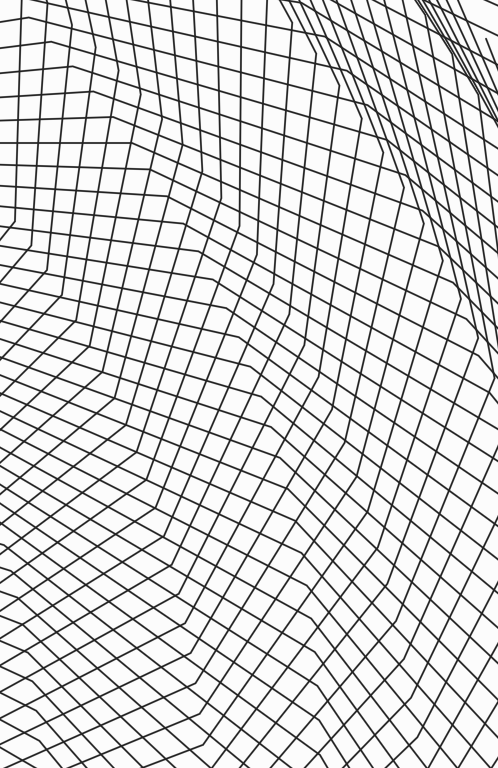
Write a WebGL 1 fragment shader that draws this pattern.

```glsl
precision highp float;

uniform vec2 u_resolution;

// Lengths are in units of 1/768 of the canvas height, y pointing down.
const float UNITS = 768.0;
const float HALF_WIDTH = 0.9;
const float SOFTNESS = 0.75;
const float TURN = 1.8;            // degrees gained from one line to the next
const float FIRST_STEEP = -3.0;
const float FIRST_FLAT = -14.0;
const int STEEP_COUNT = 32;
const int FLAT_COUNT = 46;
const vec3 PAPER = vec3(0.99);
const vec3 INK = vec3(0.13);

vec2 heading(float degrees) {
  float a = radians(degrees);
  return vec2(cos(a), sin(a));
}

vec2 upward(float lean) {
  return heading(lean - 90.0);
}

float segmentDistance(vec2 p, vec2 a, vec2 b) {
  vec2 ab = b - a;
  vec2 ap = p - a;
  return length(ap - ab * clamp(dot(ap, ab) / dot(ab, ab), 0.0, 1.0));
}

// Point on a parabolic crease
vec2 crease(vec2 start, vec2 stepSize, vec2 bend, float n) {
  return start + n * (stepSize + n * bend);
}

// Bent line running from the top to the lower left
float steepLine(vec2 p, float n) {
  float turn = TURN * n;
  vec2 knee = crease(vec2(72.0, 25.0), vec2(24.1, 22.0), vec2(-0.395, 0.39), n);
  vec2 ankle = crease(vec2(47.0, 270.0), vec2(15.3, 24.7), vec2(-0.36, 0.19), n);
  vec2 foot = ankle + 420.0 * heading(132.0 + 1.6 * n);
  vec2 hip = knee + 262.0 * upward(turn - 13.9);
  vec2 shoulder = hip + 370.0 * upward(turn - 46.8);
  vec2 tip = shoulder + 300.0 * upward(turn - 70.0);

  float d = segmentDistance(p, foot, ankle);
  d = min(d, segmentDistance(p, ankle, knee));
  d = min(d, segmentDistance(p, knee, hip));
  d = min(d, segmentDistance(p, hip, shoulder));
  return min(d, segmentDistance(p, shoulder, tip));
}

// Bent line running from the left edge to the lower right
float flatLine(vec2 p, float n) {
  float turn = TURN * n;
  vec2 knee = crease(vec2(132.0, 143.0), vec2(18.4, 26.2), vec2(-0.45, 0.22), n);
  vec2 left = knee - 400.0 * heading(turn);
  vec2 leftTip = left - 200.0 * heading(turn - 22.0);
  vec2 right = knee + 350.0 * heading(turn + 23.5);
  vec2 rightTip = right + 600.0 * heading(turn + 45.5);

  float d = segmentDistance(p, leftTip, left);
  d = min(d, segmentDistance(p, left, knee));
  d = min(d, segmentDistance(p, knee, right));
  return min(d, segmentDistance(p, right, rightTip));
}

float inkCoverage(float d, float pixel) {
  float blur = SOFTNESS * pixel;
  return 1.0 - smoothstep(HALF_WIDTH - blur, HALF_WIDTH + blur, d);
}

void main() {
  float pixel = UNITS / u_resolution.y;
  vec2 p = vec2(gl_FragCoord.x, u_resolution.y - gl_FragCoord.y) * pixel;

  // Nearest line of each family
  float steep = UNITS;
  for (int i = 0; i < STEEP_COUNT; i++) {
    steep = min(steep, steepLine(p, FIRST_STEEP + float(i)));
  }
  float flatter = UNITS;
  for (int i = 0; i < FLAT_COUNT; i++) {
    flatter = min(flatter, flatLine(p, FIRST_FLAT + float(i)));
  }

  // Overlay both families on the paper
  float bare = (1.0 - inkCoverage(steep, pixel)) * (1.0 - inkCoverage(flatter, pixel));
  gl_FragColor = vec4(mix(INK, PAPER, bare), 1.0);
}
```
